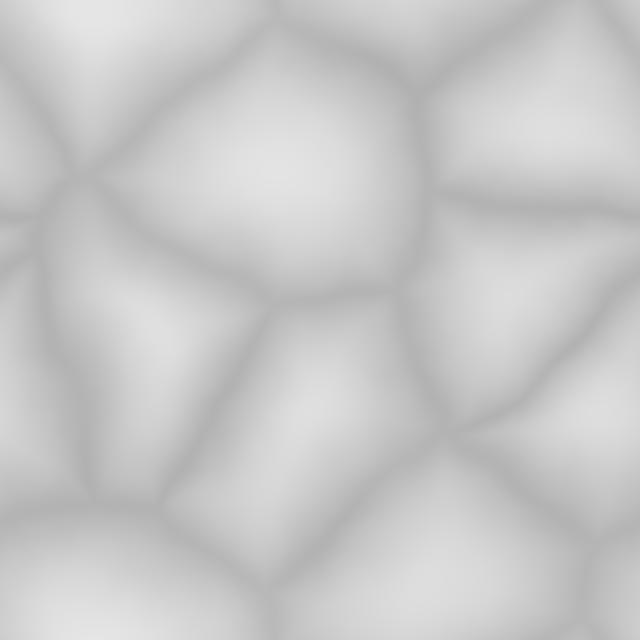
Reproduce this texture procedurally as a WebGL 1 fragment shader.

```glsl
precision highp float;
// Soft grey pillowed cells with slightly wavering dark valleys, tiling in both directions.

uniform vec2 u_resolution;

const float CELLS = 2.0;          // diagonal repeats; gives 2 * CELLS^2 cells per tile
const float JITTER = 0.78;        // irregularity of the cell centres
const float WARP = 0.13;          // waver of the valleys, in cells
const float VALLEY_SOFT = 0.03;   // rounding of the valley floor, in cells
const float CREST_SHARP = 6.0;    // crispness of the crests inside a cell
const float CREST_HEIGHT = 0.48;  // valley distance that reaches full light
const float PROFILE = 0.72;       // slope curve from valley to crest
const float MOTTLE = 0.045;       // broad uneven lighting
const vec3 VALLEY_GREY = vec3(0.675);
const vec3 CREST_GREY = vec3(0.92);

vec2 hash2(vec2 p) {
  vec3 q = fract(vec3(p.xyx) * vec3(0.1031, 0.1030, 0.0973));
  q += dot(q, q.yzx + 33.33);
  return fract((q.xx + q.yz) * q.zy);
}

// Two-channel value noise that wraps after "period" lattice steps.
vec2 noise2(vec2 uv, float period, float seed) {
  vec2 p = uv * period;
  vec2 i = floor(p);
  vec2 f = p - i;
  f = f * f * f * (f * (f * 6.0 - 15.0) + 10.0);
  vec2 a = hash2(mod(i, period) + seed);
  vec2 b = hash2(mod(i + vec2(1.0, 0.0), period) + seed);
  vec2 c = hash2(mod(i + vec2(0.0, 1.0), period) + seed);
  vec2 d = hash2(mod(i + vec2(1.0, 1.0), period) + seed);
  return mix(mix(a, b, f.x), mix(c, d, f.x), f.y) - 0.5;
}

vec2 waver(vec2 uv) {
  vec2 sum = vec2(0.0);
  float amplitude = 1.0;
  float period = 5.0;
  for (int octave = 0; octave < 4; octave++) {
    sum += amplitude * noise2(uv, period, period * 7.0);
    amplitude *= 0.45;
    period *= 2.0;
  }
  return sum;
}

// Centre of a cell on the diagonal lattice; ids one tile apart share a hash.
vec2 cellCentre(vec2 id) {
  float row = floor(id.y / CELLS);
  vec2 wrapped = id - row * CELLS;
  wrapped.x = mod(wrapped.x, 2.0 * CELLS);
  return id + 0.5 + JITTER * (hash2(wrapped + 17.0) - 0.5);
}

// Smoothly combined distance to the borders of the enclosing cell.
float valleyDistance(vec2 p) {
  vec2 base = floor(p);
  vec2 homeId = base;
  vec2 home = vec2(0.0);
  float nearest = 1e5;
  for (int y = -2; y <= 2; y++) {
    for (int x = -2; x <= 2; x++) {
      vec2 id = base + vec2(float(x), float(y));
      vec2 offset = cellCentre(id) - p;
      float d = dot(offset, offset);
      if (d < nearest) {
        nearest = d;
        home = offset;
        homeId = id;
      }
    }
  }

  float sum = 0.0;
  for (int y = -2; y <= 2; y++) {
    for (int x = -2; x <= 2; x++) {
      if (x == 0 && y == 0) continue;
      vec2 offset = cellCentre(homeId + vec2(float(x), float(y))) - p;
      vec2 span = offset - home;
      float separation = max(length(span), 0.05);
      float border = dot(0.5 * (home + offset), span) / separation;
      // Close neighbours get steeper slopes.
      border = max(border * inversesqrt(separation), 0.002);
      sum += pow(border, -CREST_SHARP);
    }
  }
  return pow(sum, -1.0 / CREST_SHARP);
}

void main() {
  vec2 uv = gl_FragCoord.xy / u_resolution;
  vec2 diagonal = CELLS * vec2(uv.x + uv.y, uv.y - uv.x);
  float d = valleyDistance(diagonal + WARP * waver(uv));

  // Rounded valleys rise to light crests.
  float height = sqrt(d * d + VALLEY_SOFT * VALLEY_SOFT) / CREST_HEIGHT;
  float light = pow(min(height, 1.1), PROFILE);
  vec3 colour = mix(VALLEY_GREY, CREST_GREY, light);
  colour += MOTTLE * (noise2(uv, 3.0, 51.0).x + 0.4 * noise2(uv, 8.0, 83.0).y);
  gl_FragColor = vec4(colour, 1.0);
}
```
